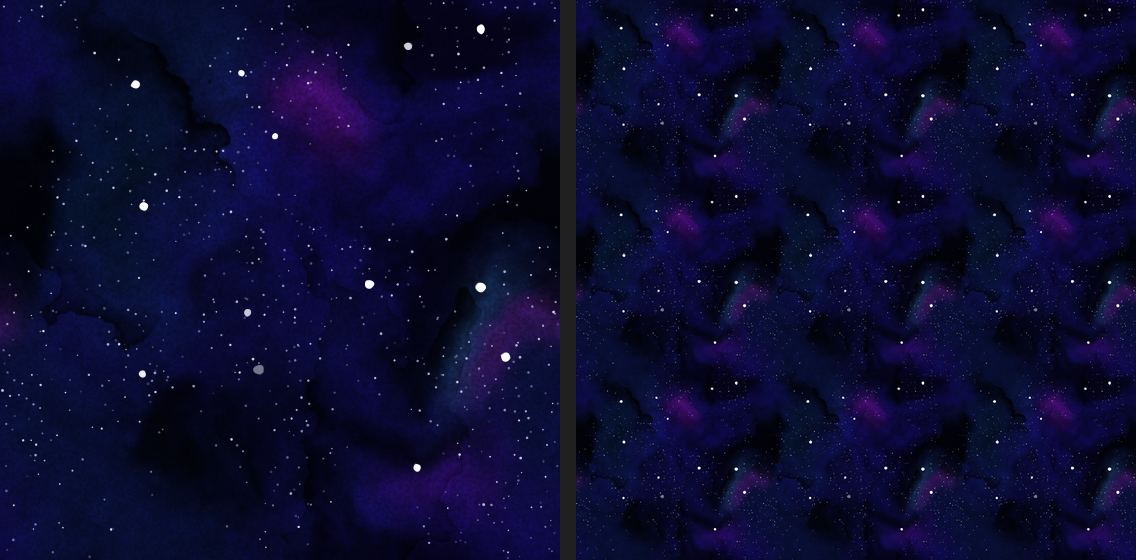
Left, the tile; right, the same tile 3 across and 3 down.
A WebGL 2 fragment shader for this texture:

```glsl
#version 300 es
precision highp float;
precision highp int;

uniform vec2 u_resolution;
out vec4 fragColor;

// Integer hash of a lattice cell, three values in 0..1
vec3 hash(ivec2 cell, int seed) {
    uvec3 v = uvec3(cell, seed) * 1664525u + 1013904223u;
    v.x += v.y * v.z; v.y += v.z * v.x; v.z += v.x * v.y;
    v ^= v >> 16u;
    v.x += v.y * v.z; v.y += v.z * v.x; v.z += v.x * v.y;
    return vec3(v >> 8u) / 16777216.0;
}

// Value noise that wraps after one canvas
float noise(vec2 uv, int period, int seed) {
    vec2 p = uv * float(period);
    ivec2 a = ivec2(floor(p));
    vec2 f = fract(p);
    f = f * f * (3.0 - 2.0 * f);
    a = (a % period + period) % period;
    ivec2 b = (a + 1) % period;
    return mix(mix(hash(a, seed).x, hash(ivec2(b.x, a.y), seed).x, f.x),
               mix(hash(ivec2(a.x, b.y), seed).x, hash(b, seed).x, f.x), f.y);
}

float fbm(vec2 uv, int period, int seed) {
    float sum = 0.0, weight = 0.5;
    for (int i = 0; i < 6; i++) {
        sum += weight * noise(uv, period, seed + i);
        weight *= 0.5;
        period *= 2;
    }
    return sum / 0.984;
}

// Shortest offset on the repeating canvas
vec2 wrapOffset(vec2 p, vec2 center) {
    return fract(p - center + 0.5) - 0.5;
}

float glow(vec2 p, vec2 center, vec2 radius) {
    vec2 d = wrapOffset(p, center) / radius;
    return exp(-dot(d, d));
}

// One jittered star per occupied cell: coverage in x, random tone in y
vec2 stars(vec2 uv, int grid, float chance, vec2 radii, float softness) {
    vec2 p = uv * float(grid);
    ivec2 cell = ivec2(floor(p));
    vec3 place = hash(cell, 70 + grid);
    vec3 kind = hash(cell, 170 + grid);
    float radius = mix(radii.x, radii.y, kind.x);
    float d = length(fract(p) - 0.15 - 0.7 * place.xy) / float(grid);
    d *= 0.85 + 0.3 * noise(uv, 150, 5);
    float edge = max(radius * softness, 0.7 / u_resolution.y);
    float disc = 1.0 - smoothstep(radius - edge, radius + edge, d);
    return vec2(disc * step(place.z, chance), kind.y);
}

vec3 nebula(vec2 uv) {
    vec2 p = uv + 0.3 * (vec2(fbm(uv, 4, 11), fbm(uv, 4, 31)) - 0.5);

    // Blue to violet wash
    float violet = 0.47 - 0.2 * cos(6.28319 * (p.x - 0.2)) + fbm(p, 3, 51) - 0.5;
    vec3 sky = mix(vec3(0.03, 0.055, 0.2), vec3(0.055, 0.035, 0.3), smoothstep(0.22, 0.75, violet));

    // Coloured clouds
    sky += vec3(0.0, 0.035, 0.02) * glow(p, vec2(0.22, 0.68), vec2(0.2));
    sky += vec3(0.02, 0.04, 0.07) * glow(p, vec2(0.36, 0.77), vec2(0.06, 0.13));
    sky += vec3(0.2, 0.01, 0.13) * glow(p, vec2(0.54, 0.81), vec2(0.075, 0.1));
    sky += vec3(0.03, 0.13, 0.08) * glow(p, vec2(0.84, 0.42), vec2(0.06, 0.09));
    sky += vec3(0.16, 0.02, 0.12) * glow(p, vec2(0.95, 0.36), vec2(0.09, 0.05));
    sky += vec3(0.09, 0.0, 0.06) * glow(p, vec2(0.83, 0.2), vec2(0.1, 0.06));
    sky += vec3(0.02, 0.0, 0.09) * glow(p, vec2(0.65, 0.1), vec2(0.16, 0.1));

    // Dark drifts
    float dark = 0.8 * smoothstep(0.43, 0.74, fbm(p, 4, 81));
    dark += 0.75 * glow(p, vec2(0.74, 0.27), vec2(0.15, 0.035));
    dark += 0.65 * glow(p, vec2(0.92, 0.58), vec2(0.17, 0.07));
    dark += 0.5 * glow(p, vec2(0.42, 0.26), vec2(0.14, 0.12));

    // Ragged pigment rims: hard outside, fading inward
    float ragged = 0.16 * (fbm(uv, 12, 101) - 0.5);
    float inside = 0.2 - length(wrapOffset(p, vec2(0.14, 0.7)) * vec2(1.0, 0.75)) + ragged;
    float rim = smoothstep(-0.008, 0.004, inside) * exp(-max(inside, 0.0) * 32.0);
    dark += 0.85 * rim * smoothstep(0.3, 0.55, noise(uv, 5, 121));
    float fold = fbm(p, 3, 131) - 0.56;
    dark += 0.35 * smoothstep(-0.004, 0.004, fold) * exp(-max(fold, 0.0) * 22.0);
    sky *= 1.0 - 0.85 * clamp(dark, 0.0, 1.0);

    // Paper mottling and grain
    sky *= 0.78 + 0.44 * fbm(uv, 24, 151);
    return sky * (0.83 + 0.34 * noise(uv, 256, 161));
}

void main() {
    vec2 uv = gl_FragCoord.xy / u_resolution;
    vec3 color = nebula(uv);

    // Fine star dust in loose clusters
    for (int i = 0; i < 3; i++) {
        int grid = 24 + 11 * i;
        vec2 cellUv = floor(uv * float(grid)) / float(grid);
        float chance = 0.34 * smoothstep(0.2, 0.75, noise(cellUv, 6, 201));
        vec2 star = stars(uv, grid, chance, vec2(0.0011, 0.0023), 0.5);
        vec3 tint = mix(vec3(0.5, 0.5, 0.74), vec3(0.86, 0.88, 0.98), star.y);
        color = mix(color, tint, star.x * mix(0.3, 1.0, star.y));
    }

    // Few large, slightly uneven stars
    vec2 big = stars(uv, 5, 0.52, vec2(0.0048, 0.0092), 0.14);
    color = mix(color, vec3(0.98, 0.98, 1.0), big.x * mix(0.45, 1.0, smoothstep(0.0, 0.15, big.y)));

    fragColor = vec4(color, 1.0);
}
```
